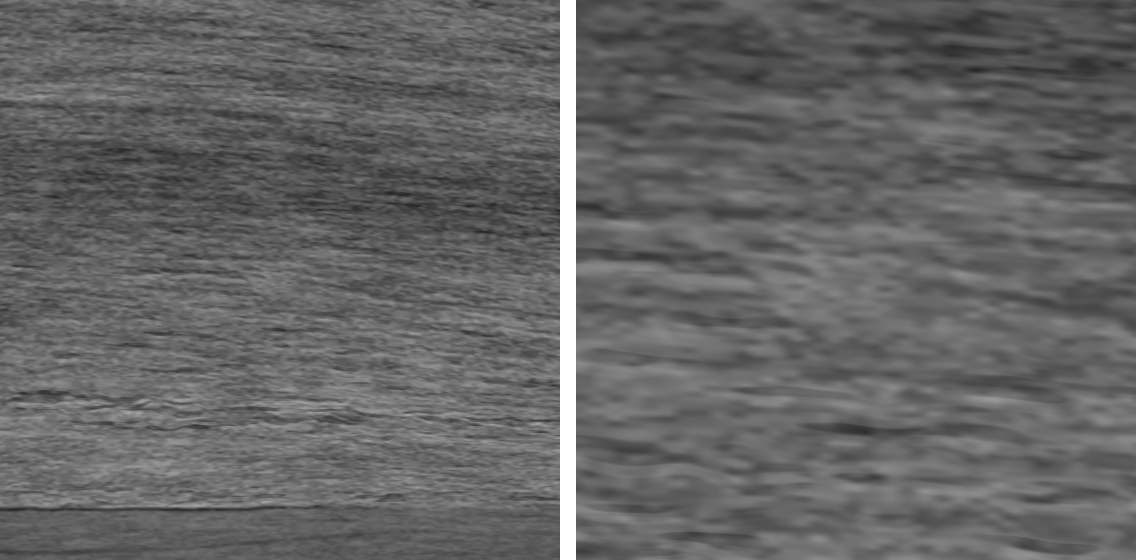
Left: the whole. Right: its middle third, enlarged.
Reproduce this texture procedurally as a WebGL 1 fragment shader.

```glsl
precision highp float;
// Weathered grey wood: long drooping fibres, soft tonal bands and ragged cracks.
uniform vec2 u_resolution;

#define BASE_TONE 0.388
#define GRAIN_DROP 0.07
#define FIBRE_CONTRAST 1.0
#define CRACK_DEPTH 0.13
#define EDGE_LIGHT 0.075
#define BAND_CONTRAST 1.0

float hash(vec2 p) {
  vec3 q = fract(vec3(p.xyx) * 0.1031);
  q += dot(q, q.yzx + 33.33);
  return fract((q.x + q.y) * q.z);
}

// One row of smooth noise, shifted at random so that rows do not line up.
float strand(float x, float row) {
  x += 17.0 * hash(vec2(row, 3.0));
  float cell = floor(x);
  float blend = smoothstep(0.0, 1.0, x - cell);
  return mix(hash(vec2(cell, row)), hash(vec2(cell + 1.0, row)), blend) * 2.0 - 1.0;
}

// Fibrous noise from -1 to 1.
float grain(vec2 p) {
  float row = floor(p.y);
  float blend = smoothstep(0.0, 1.0, p.y - row);
  return mix(strand(p.x, row), strand(p.x, row + 1.0), blend);
}

// Soft stripe around a centre.
float band(float v, float centre, float width) {
  float d = (v - centre) / width;
  return exp(-d * d);
}

// Short dark splits; openness widens and joins them.
float cracks(vec2 p, float openness) {
  float n = grain(p * vec2(11.0, 115.0) + 40.0)
          + 0.6 * grain(p * vec2(38.0, 200.0) + 90.0);
  return smoothstep(0.5, 1.0, n + 0.5 * openness);
}

// Broad light and dark zones across the fibres.
float zones(float x, float v) {
  float tone = 0.006 * band(v, 0.50, 0.09);
  tone -= 0.055 * band(v, 0.885, 0.011) * mix(0.35, 1.0, x);
  tone += 0.080 * band(v, 0.838, 0.016) * mix(1.0, 0.5, x);
  tone -= 0.060 * band(v, 0.812, 0.006);
  tone -= 0.078 * band(v, 0.69, 0.085);
  tone += 0.066 * band(v, 0.20, 0.15);
  tone -= 0.040 * (1.0 - smoothstep(0.084, 0.092, v));
  return tone;
}

// Long single seams that follow the fibres.
float seams(float x, float v) {
  float fade = 1.0 - 0.8 * smoothstep(0.45, 0.75, x);
  float tone = -0.20 * band(v, 0.091, 0.0035) * fade;
  tone += 0.05 * band(v, 0.100, 0.005) * fade;
  float curve = 0.014 + 0.035 * smoothstep(0.15, 0.8, x);
  tone -= 0.08 * band(v, curve, 0.004) * (1.0 - 0.6 * x);
  float split = 0.525 - 0.02 * smoothstep(0.5, 0.8, x);
  float width = 0.0035 + 0.004 * band(x, 0.70, 0.06);
  tone -= 0.14 * band(v, split, width) * smoothstep(0.48, 0.66, x);
  tone += 0.04 * band(v, split - 0.013, 0.005) * band(x, 0.72, 0.09);
  return tone;
}

void main() {
  vec2 p = gl_FragCoord.xy / u_resolution;

  // Fibre coordinates: drooping to the right, with small waves.
  float drop = GRAIN_DROP * pow(p.x, 1.5) * smoothstep(0.08, 0.35, p.y);
  float v = p.y + drop;
  float rough = band(v, 0.288, 0.016) + 0.7 * band(v, 0.252, 0.020)
              + 0.6 * band(v, 0.118, 0.018) + 0.35 * band(v, 0.40, 0.07)
              + 0.5 * band(v, 0.52, 0.015) * (1.0 - p.x);
  float calm = 1.0 - 0.5 * smoothstep(0.10, 0.085, v);
  v += 0.004 * grain(vec2(p.x * 3.0, v * 7.0) + 5.0)
     + (0.0012 + 0.0030 * rough) * grain(vec2(p.x * 28.0, v * 45.0) + 20.0);
  vec2 fibre = vec2(p.x, v);

  // Tones and fibres from coarse to fine.
  float tone = BASE_TONE + BAND_CONTRAST * zones(p.x, v) + seams(p.x, v);
  float fibres = 0.020 * grain(fibre * vec2(1.5, 14.0) + 7.0)
               + 0.024 * grain(fibre * vec2(2.5, 42.0) + 11.0)
               + 0.050 * grain(fibre * vec2(7.0, 100.0) + 23.0)
               + 0.064 * grain(fibre * vec2(24.0, 175.0) + 31.0)
               + 0.068 * grain(fibre * vec2(95.0, 256.0) + 57.0);
  tone += FIBRE_CONTRAST * calm * fibres;

  // Cracks with a lit lower edge.
  float depth = (0.55 + 0.6 * rough) * calm;
  tone -= CRACK_DEPTH * depth * cracks(fibre, rough);
  tone += EDGE_LIGHT * (0.35 + rough) * calm * cracks(fibre + vec2(0.0, 0.007), rough);

  gl_FragColor = vec4(vec3(clamp(tone, 0.16, 0.68)), 1.0);
}
```
